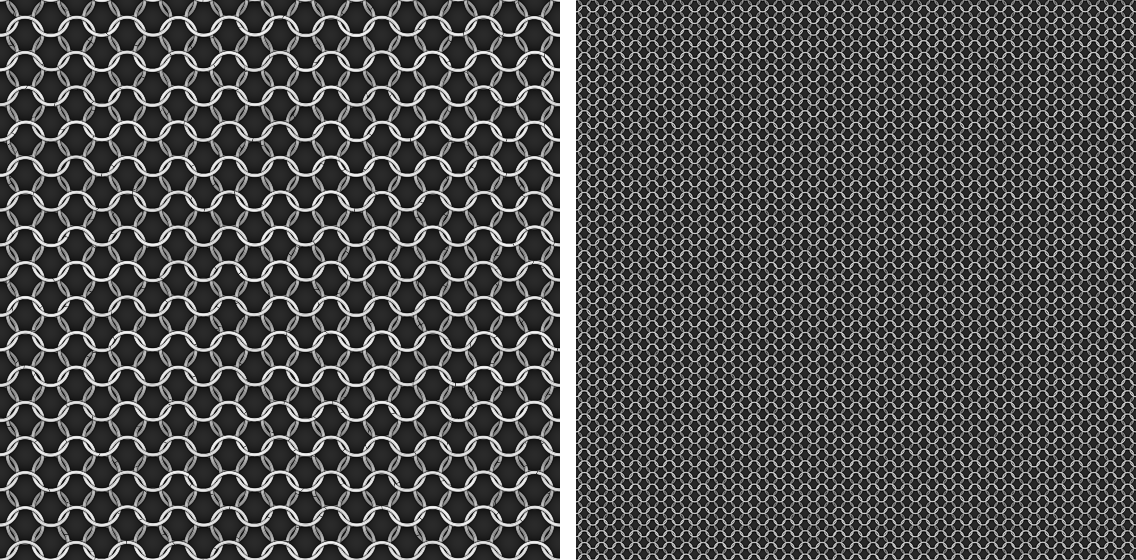
Left, the tile; right, the same tile 3 across and 3 down.
A WebGL 1 fragment shader for this texture:

```glsl
precision highp float;
// Chain mail of thin steel rings over dark cloth. Two interleaved sets of rings
// tilt in opposite directions, so their raised halves weave into bright waves.
// Each ring is a shaded distance band, layered by its local height.
uniform vec2 u_resolution;

#define COUNT vec2(11.0, 16.0)   // rings across and down, per set
#define RADIUS 0.0316            // centre line of the wire
#define HALF_WIDTH 0.0031        // half the wire thickness
#define JITTER 0.0008            // shift of each ring from its place
#define SHADOW_REACH 0.0030      // width of the contact shadow
#define SHADOW_DEPTH 0.45
#define CUT_WIDTH 0.0006         // half width of the joint in each ring
#define STEEL_LOW 0.60           // grey of the sunken half
#define STEEL_HIGH 0.93          // grey of the raised half
#define CLOTH_CENTRE 0.165
#define CLOTH_EDGE 0.055

float hash(vec2 p) {
    return fract(sin(dot(p, vec2(127.1, 311.7))) * 43758.5453);
}

// Grey of the wire: q is the offset from the ring centre, d from its centre line.
float steel(vec2 q, float d, float height, vec2 id, float px) {
    float across = clamp(d / HALF_WIDTH, -1.0, 1.0);
    float grey = mix(STEEL_LOW, STEEL_HIGH, smoothstep(-0.7, 0.4, height));

    // round profile, lit slightly from above
    grey *= mix(0.42, 1.0, sqrt(1.0 - across * across));
    grey += 0.05 * across * q.y / RADIUS;

    // fine drawn streak along the wire and a tone of its own per ring
    float streak = 1.0 - smoothstep(0.0, 0.3, abs(across + 0.3));
    float patchy = 0.5 + 0.5 * sin(5.0 * atan(q.y, q.x) + 6.28 * hash(id + 3.7));
    grey -= 0.13 * streak * patchy;
    grey *= 0.95 + 0.09 * hash(id + 8.3);

    // slanted dark joint at a random angle
    float angle = 6.2832 * hash(id + 5.1);
    vec2 dir = vec2(cos(angle), sin(angle));
    float slant = 1.6 * hash(id + 6.9) - 0.8;
    float along = abs(dot(q, vec2(-dir.y, dir.x)) + slant * d);
    float cut = 1.0 - smoothstep(CUT_WIDTH - 0.5 * px, CUT_WIDTH + 0.5 * px, along);
    return grey * (1.0 - 0.75 * cut * step(0.0, dot(q, dir)));
}

void main() {
    vec2 uv = gl_FragCoord.xy / u_resolution;
    float px = 1.0 / min(u_resolution.x, u_resolution.y);

    // cloth: a soft glow in the middle of every opening
    float nearest = 1.0;
    for (int s = 0; s < 2; s++) {
        vec2 shift = s == 0 ? vec2(0.5, 0.0) : vec2(0.0, 0.5);
        vec2 local = fract(uv * COUNT - shift + 0.5) - 0.5;
        nearest = min(nearest, length(local / COUNT) / RADIUS);
    }
    float grey = mix(CLOTH_CENTRE, CLOTH_EDGE, min(nearest * nearest, 1.0));

    // rings: each goes over or under what is drawn so far
    float topHeight = -9.0;
    float topCover = 0.0;
    float topShadow = 0.0;
    for (int s = 0; s < 2; s++) {
        float tilt = s == 0 ? 1.0 : -1.0;
        vec2 shift = s == 0 ? vec2(0.5, 0.0) : vec2(0.0, 0.5);
        vec2 base = floor(uv * COUNT - shift + 0.5);
        for (int j = -1; j <= 1; j++) {
            vec2 cell = base + vec2(0.0, float(j));
            vec2 id = mod(cell, COUNT) + 23.0 * float(s);
            vec2 wobble = vec2(hash(id), hash(id + 1.3)) * 2.0 - 1.0;
            vec2 q = uv - (cell + shift) / COUNT - JITTER * wobble;
            float d = length(q) - RADIUS;
            float edge = abs(d) - HALF_WIDTH;
            float cover = 1.0 - smoothstep(-0.6 * px, 0.6 * px, edge);
            float shadow = SHADOW_DEPTH * (1.0 - smoothstep(0.0, SHADOW_REACH, edge));
            if (shadow <= 0.0 && cover <= 0.0) continue;

            float height = tilt * q.y / RADIUS;
            float wire = steel(q, d, height, id, px);
            if (height > topHeight) {
                grey = mix(grey * (1.0 - shadow), wire, cover);
                topHeight = height;
                topCover = cover;
                topShadow = shadow;
            } else {
                grey = mix(grey, wire * (1.0 - topShadow), cover * (1.0 - topCover));
            }
        }
    }

    gl_FragColor = vec4(vec3(clamp(grey, 0.0, 1.0)), 1.0);
}
```
